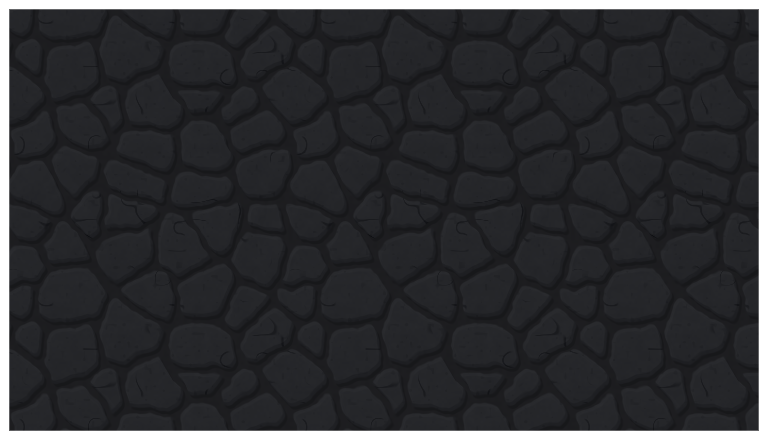
Write a WebGL 1 fragment shader that draws this texture.

```glsl
precision highp float;
uniform vec2 u_resolution;

#define TILE 0.642
#define GRID vec2(5.0, 7.0)
#define JITTER 0.82
#define SIZE_SPREAD 0.0034
#define JOINT 0.0070
#define ROUNDING 170.0
#define BORDER 0.0212
#define STONE vec3(0.145, 0.149, 0.162)
#define MORTAR vec3(0.112, 0.113, 0.123)
#define SHADOW vec3(0.088, 0.089, 0.099)

float hash(vec2 p) {
  vec3 q = fract(vec3(p.xyx) * 0.1031);
  q += dot(q, q.yzx + 33.33);
  return fract((q.x + q.y) * q.z);
}

// Value noise that repeats once per tile
float noise(vec2 p, float cells) {
  p *= cells / TILE;
  vec2 i = floor(p), f = fract(p);
  f = f * f * (3.0 - 2.0 * f);
  vec2 a = mod(i, cells), b = mod(i + 1.0, cells);
  return mix(mix(hash(a), hash(vec2(b.x, a.y)), f.x),
             mix(hash(vec2(a.x, b.y)), hash(b), f.x), f.y);
}

// Stone centre in xy, size weight in z
vec3 site(vec2 id) {
  vec2 k = mod(id, GRID) + 7.0;
  vec2 jitter = vec2(hash(k), hash(k + 41.0)) - 0.5;
  return vec3((id + 0.5 + JITTER * jitter) * TILE / GRID,
              SIZE_SPREAD * (hash(k + 83.0) - 0.5));
}

// Distance inside a stone in x, offset from its centre in yz
vec3 stoneField(vec2 p) {
  vec2 wobble = vec2(noise(p, 22.0), noise(p + 0.27, 22.0)) - 0.5;
  vec2 ripple = vec2(noise(p, 60.0), noise(p + 0.13, 60.0)) - 0.5;
  p += 0.013 * wobble + 0.003 * ripple;
  vec2 base = floor(p * GRID / TILE);
  vec3 own = vec3(0.0);
  float best = 10.0;
  for (int j = -2; j <= 2; j++) {
    for (int i = -2; i <= 2; i++) {
      vec3 s = site(base + vec2(float(i), float(j)));
      vec2 r = s.xy - p;
      float power = dot(r, r) - s.z;
      if (power < best) { best = power; own = s; }
    }
  }
  // Smooth minimum over the sides rounds the corners
  float sum = 0.0;
  for (int j = -2; j <= 2; j++) {
    for (int i = -2; i <= 2; i++) {
      vec3 s = site(base + vec2(float(i), float(j)));
      vec2 r = s.xy - p;
      float gap = length(s.xy - own.xy);
      if (gap > 0.001) {
        float side = (dot(r, r) - s.z - best) / (2.0 * gap);
        sum += exp(-ROUNDING * side);
      }
    }
  }
  return vec3(-log(sum) / ROUNDING - JOINT, p - own.xy);
}

void main() {
  float px = 1.0 / u_resolution.y;
  vec2 p = gl_FragCoord.xy * px;
  vec2 size = u_resolution * px;
  float soft = max(px, 0.0015);

  vec3 stone = stoneField(p);
  float above = stoneField(p + vec2(-0.005, 0.007)).x;
  float below = stoneField(p + vec2(0.004, -0.007)).x;
  float mask = smoothstep(-soft, soft, stone.x);

  // Mortar with the shadow cast to the lower right
  vec3 ground = MORTAR + 0.008 * (noise(p, 70.0) - 0.5);
  ground = mix(ground, SHADOW, 0.85 * smoothstep(-0.002, 0.002, above));

  // Stone face: soft gradient, faint mottling, pits and cracks
  vec3 face = STONE + 0.07 * stone.z;
  face += 0.008 * (noise(p, 30.0) - 0.5) + 0.006 * (noise(p, 95.0) - 0.5);
  float vein = abs(noise(p + 0.31, 17.0) - 0.5);
  float crackArea = smoothstep(0.68, 0.8, noise(p + 0.19, 13.0));
  face -= 0.045 * crackArea * (1.0 - smoothstep(0.01, 0.045, vein));
  face -= 0.014 * smoothstep(0.82, 0.95, noise(p + 0.4, 64.0));

  // Chiselled rim: lit upper edge, dark lower edge
  float lower = 1.0 - smoothstep(-0.001, 0.003, below);
  float upper = 1.0 - smoothstep(-0.002, 0.002, above);
  face -= 0.024 * lower;
  face += 0.010 * upper * (1.0 - lower);
  float ridge = 1.0 - smoothstep(0.0, 0.0025, abs(stone.x - 0.006));
  face += 0.006 * ridge * noise(p, 40.0);

  vec3 color = mix(ground, face, mask);

  // White frame
  vec2 edge = min(p, size - p) - BORDER;
  float inside = smoothstep(-0.6 * px, 0.6 * px, min(edge.x, edge.y));
  gl_FragColor = vec4(mix(vec3(1.0), color, inside), 1.0);
}
```
